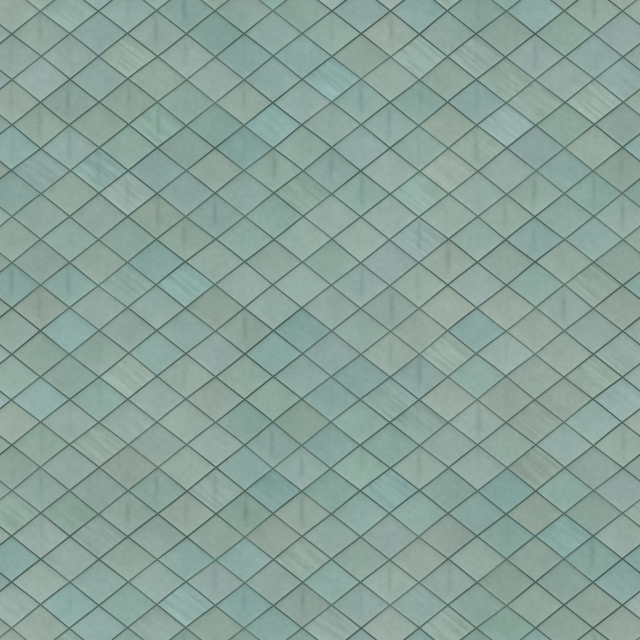
Reproduce this texture procedurally as a WebGL 2 fragment shader.

```glsl
#version 300 es
precision highp float;
// Wall of weathered grey-green slates laid as diamonds, 11 across and 14 down.
// Two skewed axes split the canvas into diamonds; each gets hashed tone, streaks
// and smudges, then thin dark joints with soft shadows are drawn over the edges.
uniform vec2 u_resolution;
out vec4 fragColor;

const vec2 REPEATS = vec2(11.0, 14.0);
const vec2 VERTEX_OFFSET = vec2(0.70, 0.765);
const float JOINT_HALF_WIDTH = 0.00105;

const vec3 SLATE = vec3(0.560, 0.650, 0.618);
const vec3 TEAL_SHIFT = vec3(-0.034, 0.004, 0.002);
const vec3 BLUE_SHIFT = vec3(-0.006, 0.002, 0.016);
const vec3 STREAK_LIGHT = vec3(0.036, 0.042, 0.046);
const vec3 JOINT = vec3(0.265, 0.345, 0.315);

float hash(vec2 p, float seed) {
    vec3 q = fract(vec3(p.xyx) * vec3(0.1031, 0.1030, 0.0973) + seed * 0.137);
    q += dot(q, q.yzx + 33.33);
    return fract((q.x + q.y) * q.z);
}

// Value noise that wraps after a whole number of cells
float wrapNoise(vec2 p, vec2 period, float seed) {
    vec2 cell = floor(p);
    vec2 t = fract(p);
    t = t * t * (3.0 - 2.0 * t);
    vec2 lo = mod(cell, period);
    vec2 hi = mod(cell + 1.0, period);
    float bottom = mix(hash(lo, seed), hash(vec2(hi.x, lo.y), seed), t.x);
    float top = mix(hash(vec2(lo.x, hi.y), seed), hash(hi, seed), t.x);
    return mix(bottom, top, t.y);
}

// Centred noise over the whole canvas, from -0.5 to 0.5
float canvasNoise(vec2 uv, vec2 period, float seed) {
    return wrapNoise(uv * period, period, seed) - 0.5;
}

// Tone of one slate; local runs 0..1 along both skewed axes
vec3 slateColor(vec2 id, vec2 local) {
    vec3 color = SLATE + TEAL_SHIFT * (pow(hash(id, 1.0), 2.0) - 0.3);
    color += BLUE_SHIFT * (2.0 * hash(id, 2.0) - 1.0);
    color += 0.040 * (hash(id, 3.0) - 0.5);

    // Pale scratches running down to the right, strong on a few slates
    float seed = 10.0 * hash(id, 4.0);
    float streak = wrapNoise(local * vec2(14.0, 1.5), vec2(64.0), seed);
    float streakAmount = mix(0.12, 1.0, smoothstep(0.78, 0.95, hash(id, 5.0)));
    color += STREAK_LIGHT * streakAmount * (1.6 * streak - 0.5);

    // Upright dark smudge through the middle of some slates
    float across = local.x + local.y - 1.0 + 0.10 * (hash(id, 6.0) - 0.5);
    float along = local.x - local.y;
    float smudge = exp(-across * across * 130.0) * smoothstep(0.95, 0.1, abs(along - 0.15));
    color -= 0.050 * smudge * smoothstep(0.55, 1.0, hash(id, 7.0));

    // Gentle tilt of light across the face
    return color + 0.022 * (hash(id, 8.0) - 0.5) * across - 0.008 * along;
}

// Shade left on a face by a neighbour at the given distance
float edgeShade(float dist, float reach) {
    return exp(-max(dist, 0.0) / reach);
}

float jointCoverage(float dist, float halfWidth, float pixel) {
    return 1.0 - smoothstep(halfWidth - 0.8 * pixel, halfWidth + 0.8 * pixel, dist);
}

void main() {
    vec2 uv = gl_FragCoord.xy / u_resolution;
    float pixel = 1.0 / min(u_resolution.x, u_resolution.y);

    // Skewed diamond axes, with a slight waver in the joints
    vec2 grid = uv * REPEATS - VERTEX_OFFSET;
    grid += 0.035 * vec2(canvasNoise(uv, vec2(11.0), 11.0), canvasNoise(uv, vec2(14.0), 12.0));
    vec2 skew = vec2(grid.x + grid.y, grid.x - grid.y);
    vec2 cell = floor(skew);
    vec2 local = fract(skew);
    vec2 id = mod(vec2(cell.x + cell.y + 1.0, cell.x - cell.y), 2.0 * REPEATS);

    // Slate faces with broad weathering, mottling and fine grain
    vec3 color = slateColor(id, local);
    color += 0.030 * canvasNoise(uv, vec2(5.0), 13.0);
    color += TEAL_SHIFT * 0.6 * canvasNoise(uv, vec2(7.0), 14.0);
    color += 0.022 * canvasNoise(uv, vec2(40.0), 15.0);
    color += 0.020 * canvasNoise(uv, vec2(150.0), 16.0);
    color += 0.022 * canvasNoise(uv, vec2(400.0), 17.0);

    // Distances to the sides of the slate, in canvas units
    float scale = 1.0 / length(REPEATS);
    vec2 low = local * scale;
    vec2 high = (1.0 - local) * scale;
    color -= 0.055 * (edgeShade(high.x, 0.0035) + edgeShade(low.y, 0.0035));
    color += 0.022 * (edgeShade(low.x, 0.0040) + edgeShade(high.y, 0.0040));

    // Dark joints of uneven strength; rising ones are a little heavier
    vec2 dist = min(low, high);
    float wear = 0.80 + 0.50 * canvasNoise(uv, vec2(18.0), 18.0);
    float falling = jointCoverage(dist.x, JOINT_HALF_WIDTH * 0.95, pixel);
    float rising = jointCoverage(dist.y, JOINT_HALF_WIDTH * 1.1, pixel);
    color = mix(color, JOINT, clamp(max(falling, rising) * wear, 0.0, 1.0));

    fragColor = vec4(color, 1.0);
}
```
